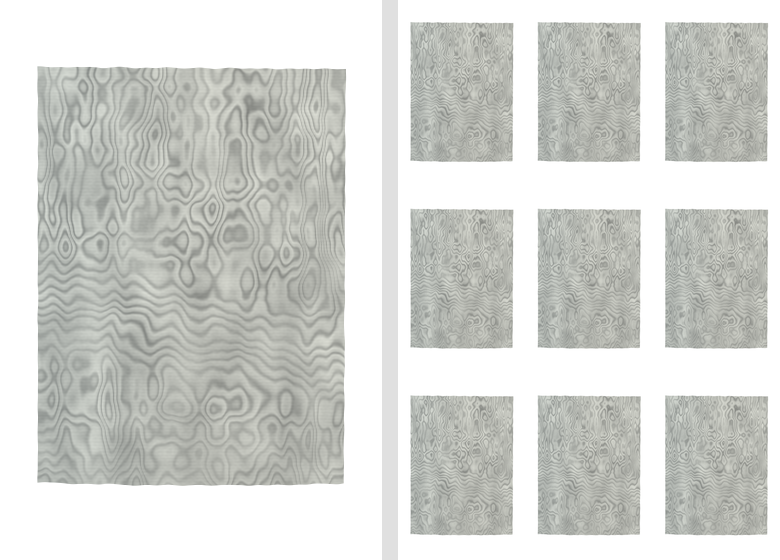
Left, the tile; right, the same tile 3 across and 3 down.
Write a WebGL 2 fragment shader that draws this texture.

```glsl
#version 300 es
precision highp float;
// Pale grey moire silk: a watered sheet with rippling contour lines on a white ground.

#define COLUMN_COUNT 13.0
#define COLUMN_CYCLES 3.0
#define ROW_COUNT 20.0
#define ROW_CYCLES 1.1
#define WARP_CYCLES 1.7
#define BAND_CYCLES 9.0
#define BAND_SLANT 0.13
#define LINE_CONTRAST 0.064
#define SHADE_CONTRAST 0.075
#define WEAVE_LINES 170.0
#define SILK_COLOR vec3(0.705, 0.714, 0.692)

uniform vec2 u_resolution;
out vec4 outColor;

const float TAU = 6.2831853;

float hash(vec2 cell, float seed) {
  uvec3 k = uvec3(cell, seed) * uvec3(1597u, 3571u, 7919u);
  uint h = k.x ^ (k.y * 277u) ^ (k.z * 613u);
  h = (h ^ (h >> 15)) * 73244475u;
  h = (h ^ (h >> 13)) * 73244475u;
  h ^= h >> 16;
  return float(h & 65535u) / 65536.0;
}

float slope(vec2 cell, vec2 offset, vec2 period, float seed) {
  float angle = TAU * hash(mod(cell, period), seed);
  return dot(vec2(cos(angle), sin(angle)), offset);
}

// Gradient noise over the unit square, wrapping after 'period' cells.
float noise(vec2 uv, vec2 period, float seed) {
  vec2 p = uv * period;
  vec2 i = floor(p), f = p - i;
  vec2 w = f * f * f * (f * (f * 6.0 - 15.0) + 10.0);
  vec2 e = vec2(1.0, 0.0);
  float low = mix(slope(i, f, period, seed), slope(i + e, f - e, period, seed), w.x);
  float high = mix(slope(i + e.yx, f - e.yx, period, seed), slope(i + 1.0, f - 1.0, period, seed), w.x);
  return 1.4 * mix(low, high, w.y);
}

// Phase of the interference between two slightly distorted layers of ribs.
float moirePhase(vec2 uv) {
  vec2 bent = uv + vec2(0.012, 0.008) * vec2(noise(uv, vec2(5, 12), 1.0), noise(uv, vec2(9, 7), 2.0));
  float slanted = bent.y + BAND_SLANT * (bent.x - 0.5);
  float inBand = smoothstep(0.27, 0.35, slanted) * (1.0 - smoothstep(0.45, 0.54, slanted));

  // Columns change slowly along y, rows change slowly along x.
  float columns = noise(bent, vec2(COLUMN_COUNT, 2.0), 3.0)
                + 0.45 * noise(bent, vec2(COLUMN_COUNT * 2.0, 3.0), 4.0);
  float rows = noise(bent, vec2(2.0, ROW_COUNT), 5.0)
             + 0.4 * noise(bent, vec2(3.0, ROW_COUNT * 2.0), 6.0);
  float warp = noise(uv, vec2(6, 8), 7.0) + 0.5 * noise(uv, vec2(14, 18), 8.0);

  float dense = 1.0 + 0.8 * smoothstep(0.70, 0.80, uv.x);
  float phase = COLUMN_CYCLES * columns * dense * mix(1.0, 0.4, inBand);
  phase += ROW_CYCLES * rows * mix(1.0, 0.5, inBand);
  phase += WARP_CYCLES * warp * mix(1.0, 0.5, inBand);
  phase += BAND_CYCLES * smoothstep(0.29, 0.52, slanted);
  return phase + 4.0 * smoothstep(0.28, 0.13, uv.y);
}

// Coverage of the slightly skewed, roughly cut sheet.
float sheetMask(vec2 uv) {
  float rough = 0.002 * noise(uv, vec2(24, 32), 9.0);
  float left = uv.x - 0.099;
  float right = 0.899 + 0.007 * uv.y - uv.x;
  float top = 0.881 - 0.005 * uv.x - uv.y;
  float bottom = uv.y - 0.133 - 0.03 * (uv.x - 0.55) * (uv.x - 0.55);
  vec2 inside = vec2(min(left, right), min(top, bottom)) + rough;
  vec2 cover = clamp(inside * u_resolution + 0.5, 0.0, 1.0);
  return cover.x * cover.y;
}

void main() {
  vec2 uv = gl_FragCoord.xy / u_resolution;

  // Contour lines, faded where they get too dense to resolve.
  float phase = moirePhase(uv);
  float fade = 1.0 - smoothstep(0.25, 0.6, fwidth(phase));
  float lines = cos(TAU * phase) - 0.28 * cos(2.0 * TAU * phase + 0.6);
  float strength = 1.0 + 0.8 * noise(uv, vec2(7, 9), 10.0);
  strength *= mix(0.75, 1.1, smoothstep(0.15, 0.6, uv.y));

  // Broad soft sheen, stretched along the columns.
  float shade = noise(uv, vec2(10, 7), 11.0) + 0.6 * noise(uv, vec2(20, 22), 12.0);
  float light = LINE_CONTRAST * lines * strength * fade + SHADE_CONTRAST * shade;
  light += 0.045 * (uv.y - 0.5);

  // Fine crosswise ribs and thread grain.
  light += 0.007 * sin(TAU * WEAVE_LINES * uv.y);
  light += 0.016 * noise(uv, vec2(110, 230), 13.0);

  // Cooler tint on the left, warmer in the highlights.
  vec3 tint = mix(vec3(-0.008, 0.002, 0.004), vec3(0.004, 0.002, -0.004), smoothstep(0.1, 0.6, uv.x));
  vec3 silk = SILK_COLOR + tint + light * vec3(1.0, 1.0, 0.95);
  outColor = vec4(mix(vec3(1.0), silk, sheetMask(uv)), 1.0);
}
```
